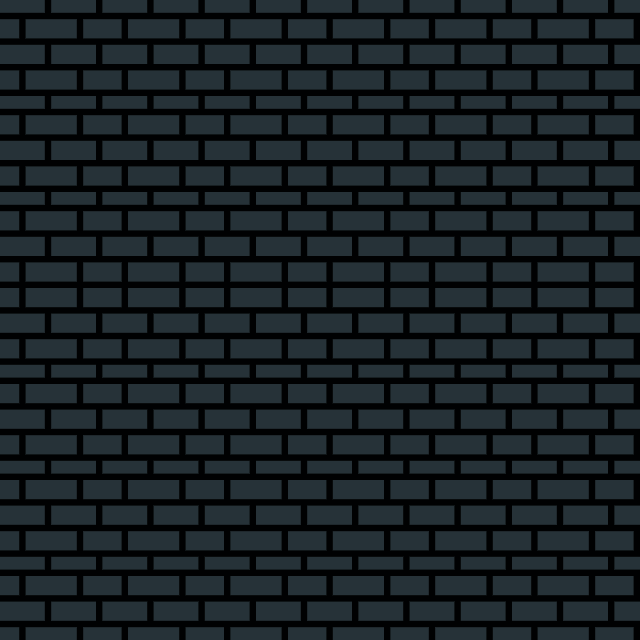
Give the GLSL for this pattern, as a Shadertoy shader.

```glsl
// Depth inside a brick, measured from its head joints; joints come in pairs per 16 units
float headJointDistance(float x, bool stretcherRow) {
    float shift = stretcherRow ? 0.0 : 3.5;
    float halfSpacing = stretcherRow ? 4.5 : 4.0;
    return abs(abs(mod(x - shift, 16.0) - 8.0) - halfSpacing) - 0.5;
}

// Depth inside a course, measured from its bed joints; the first course is thin
float bedJointDistance(float y) {
    return min(y, abs(mod(y - 0.5, 4.0) - 2.0) - 0.5);
}

void mainImage(out vec4 fragColor, in vec2 fragCoord) {
    // The canvas is 100 units high, measured downwards from the top
    float pixel = 100.0 / iResolution.y;
    vec2 p = vec2(fragCoord.x, iResolution.y - fragCoord.y) * pixel;

    // Groups of four courses; every fourth group skips its thin course
    float stack = mod(p.y, 57.0);
    float y = mod(stack + (stack < 45.0 ? 0.0 : 3.0), 15.0);

    // Courses alternate between even bricks and long-short pairs
    float course = floor((y + 1.5) / 4.0);
    bool stretcherRow = mod(course, 2.0) > 0.5;

    float depth = min(headJointDistance(p.x, stretcherRow), bedJointDistance(y));
    float brick = clamp(depth / pixel + 0.5, 0.0, 1.0);

    vec3 mortarColor = vec3(0.0, 0.005, 0.006);
    vec3 brickColor = vec3(0.15, 0.197, 0.22);
    fragColor = vec4(mix(mortarColor, brickColor, brick), 1.0);
}
```
